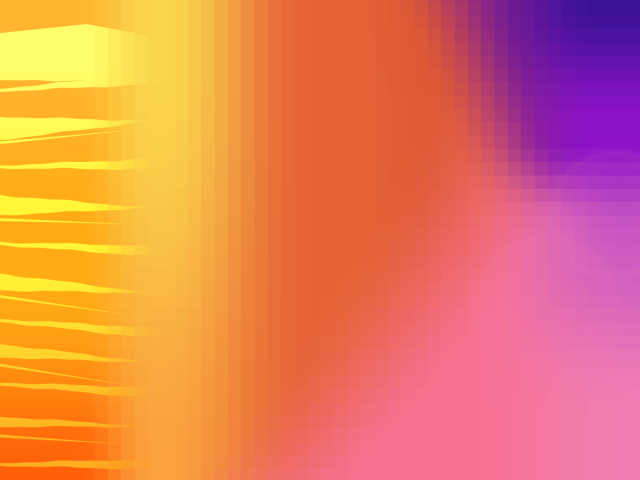
A WebGL 2 fragment shader for this background:

```glsl
#version 300 es
precision highp float;

uniform vec2 u_resolution;
out vec4 outColor;

const float COLUMNS = 48.0;
const float ROWS = 36.0;
const vec2 CELL_SHIFT = vec2(0.125, -0.125);
const int STREAKS = 11;
const float STREAK_TOP = 0.8125;
const float STREAK_GAP = 0.08;
const float STREAK_REACH = 0.24;

const vec3 FLAME = vec3(1.00, 0.36, 0.03);
const vec3 AMBER = vec3(1.00, 0.67, 0.08);
const vec3 HONEY = vec3(1.00, 0.71, 0.19);
const vec3 GOLD_LOW = vec3(0.98, 0.63, 0.24);
const vec3 GOLD_HIGH = vec3(0.98, 0.83, 0.30);
const vec3 EMBER = vec3(0.90, 0.39, 0.21);
const vec3 BRICK = vec3(0.86, 0.34, 0.21);
const vec3 ROSE = vec3(0.97, 0.44, 0.57);
const vec3 BLUSH = vec3(0.95, 0.50, 0.70);
const vec3 ORCHID = vec3(0.78, 0.33, 0.76);
const vec3 PLUM = vec3(0.53, 0.13, 0.55);
const vec3 VIOLET = vec3(0.55, 0.07, 0.78);
const vec3 INDIGO = vec3(0.23, 0.07, 0.58);
const vec3 STREAK_LOW = vec3(1.00, 0.68, 0.12);
const vec3 STREAK_MID = vec3(1.00, 0.97, 0.22);
const vec3 STREAK_HIGH = vec3(1.00, 1.00, 0.42);

// Centres of coarse cells, with edges softened over one pixel
vec2 cellCenter(vec2 uv) {
    vec2 grid = vec2(COLUMNS, ROWS);
    vec2 v = uv * grid - CELL_SHIFT;
    vec2 soft = min(grid / u_resolution, vec2(0.5));
    vec2 stair = floor(v) + smoothstep(1.0 - soft, vec2(1.0), fract(v));
    return (stair + 0.5 + CELL_SHIFT) / grid;
}

vec3 amberSide(float y) {
    vec3 c = mix(FLAME, AMBER, smoothstep(-0.05, 0.42, y));
    return mix(c, HONEY, smoothstep(0.5, 0.9, y));
}

// Broad colour field, from gold on the left to violet on the right
vec3 colorField(vec2 p) {
    vec3 gold = mix(GOLD_LOW, GOLD_HIGH, smoothstep(0.0, 0.85, p.y));
    vec3 c = mix(amberSide(p.y), gold, smoothstep(0.12, 0.24, p.x));

    vec3 core = mix(EMBER, BRICK, smoothstep(0.54, 0.68, p.x) * p.y);
    c = mix(c, core, smoothstep(0.26, 0.48, p.x));

    float roseEdge = 0.43 + 0.70 * p.y - 0.25 * p.y * p.y;
    vec3 pink = mix(ROSE, BLUSH, smoothstep(0.72, 1.0, p.x));
    pink = mix(pink, ORCHID, smoothstep(0.74, 0.98, p.x) * smoothstep(0.12, 0.56, p.y));
    c = mix(c, pink, smoothstep(-0.16, 0.15, p.x - roseEdge));

    vec3 night = mix(PLUM, VIOLET, smoothstep(0.78, 0.93, p.x));
    night = mix(night, INDIGO, smoothstep(0.74, 1.0, p.y) * smoothstep(0.72, 0.94, p.x));
    float nightEdge = p.x - 0.70 - 0.28 * (1.0 - p.y);
    return mix(c, night, smoothstep(-0.08, 0.09, nightEdge) * smoothstep(0.52, 0.71, p.y));
}

float band(float offset, float halfWidth, float px) {
    return smoothstep(-px, px, halfWidth - abs(offset)) * step(0.0, halfWidth);
}

// Pointed streaks entering from the left edge
float streakMask(vec2 p, float px) {
    float rough = 0.0012 * (sin(p.x * 47.0) + 0.5 * sin(p.x * 113.0 + p.y * 9.0));

    float upper = min(0.931 + 0.14 * p.x, 0.983 - 0.245 * p.x);
    float lower = 0.832 + rough;
    float mask = smoothstep(-px, px, min(upper - p.y, p.y - lower));

    for (int i = 0; i < STREAKS; i++) {
        float n = float(i);
        bool tapered = i % 2 == 1;
        float lift = 0.03 * max(0.0, sin(0.6 * (n - 6.0))) * step(6.0, n);
        float slope = 0.11 * sin(0.42 * (n - 2.5));
        float offset = p.y - (STREAK_TOP - STREAK_GAP * n + lift - slope * p.x);
        float taper = mix(0.026, 0.009, n / 10.0) * (1.0 - p.x / STREAK_REACH);
        float flare = mix(0.003, 0.011, p.x / STREAK_REACH);
        mask = max(mask, band(offset + rough, tapered ? taper : flare, px));

        // Thin companion below each tapered streak
        float sliver = 0.003 * (1.0 - p.x / 0.2);
        float drop = offset + 0.03 + slope * p.x;
        mask = max(mask, tapered ? band(drop, sliver, px) : 0.0);
    }
    return mask;
}

// Faint translucent curves over the orchid area
float swirl(vec2 p, vec2 center, float radius) {
    float d = length(p - center) - radius;
    return 0.5 * smoothstep(0.004, -0.004, d) * smoothstep(-radius, 0.0, d)
         + 0.3 * exp(-abs(d) * 130.0);
}

void main() {
    vec2 uv = gl_FragCoord.xy / u_resolution;
    float px = 0.75 / u_resolution.y;
    vec2 p = mix(uv, cellCenter(uv), smoothstep(0.10, 0.18, uv.x));
    vec3 color = colorField(p);

    vec3 streak = mix(STREAK_LOW, STREAK_MID, smoothstep(0.0, 0.52, uv.y));
    streak = mix(streak, STREAK_HIGH, smoothstep(0.55, 0.9, uv.y));
    float fade = 1.0 - smoothstep(0.13, 0.26, p.x);
    color = mix(color, streak, streakMask(uv, px) * fade);

    vec2 q = vec2(uv.x * 4.0 / 3.0, uv.y);
    float veil = swirl(q, vec2(1.28, 0.55), 0.135) + swirl(q, vec2(1.14, 0.36), 0.15);
    color = mix(color, BLUSH, 0.16 * veil);

    outColor = vec4(clamp(color, 0.0, 1.0), 1.0);
}
```
